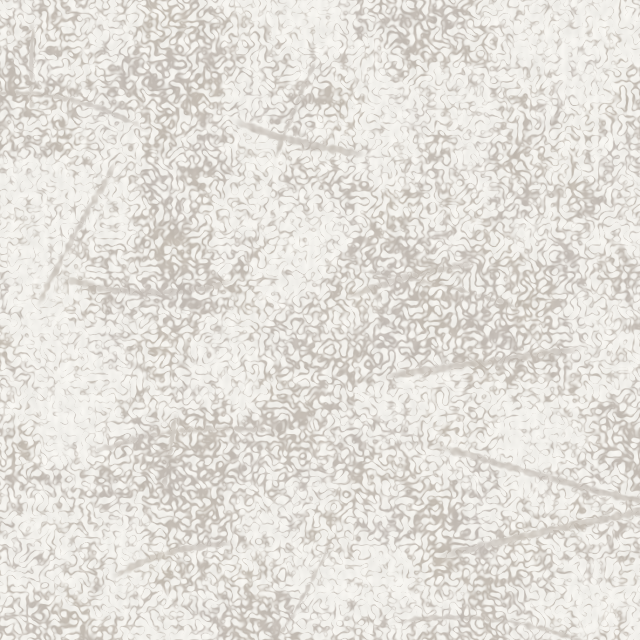
This texture is drawn by a WebGL 1 fragment shader. Its source:

```glsl
precision highp float;
uniform vec2 u_resolution;

const vec3 PAPER = vec3(0.952, 0.946, 0.928);
const vec3 INK_TAN = vec3(0.765, 0.735, 0.695);
const vec3 INK_ROSE = vec3(0.765, 0.738, 0.715);
const int STROKES = 16;

float hash(vec2 p) {
  return fract(sin(dot(p, vec2(127.1, 311.7))) * 43758.5453);
}

vec2 gradient(vec2 cell) {
  float a = 6.2832 * hash(cell);
  return vec2(cos(a), sin(a));
}

// Gradient noise, centred on zero
float noise(vec2 p) {
  vec2 i = floor(p), f = fract(p);
  vec2 u = f * f * (3.0 - 2.0 * f);
  vec2 e = vec2(1.0, 0.0);
  float low = mix(dot(gradient(i), f), dot(gradient(i + e), f - e), u.x);
  float high = mix(dot(gradient(i + e.yx), f - e.yx),
                   dot(gradient(i + e.xx), f - e.xx), u.x);
  return mix(low, high, u.y);
}

float fbm(vec2 p) {
  float sum = 0.0, amplitude = 0.6;
  for (int i = 0; i < 4; i++) {
    sum += amplitude * noise(p);
    p = mat2(1.6, 1.2, -1.2, 1.6) * p + 7.3;
    amplitude *= 0.7;
  }
  return sum;
}

// Short, soft, worm-like specks that thicken with density
float crackle(vec2 p, float density) {
  float vein = abs(noise(p * 94.0 + 0.4 * noise(p * 47.0)));
  float width = mix(-0.07, 0.16, density) + 0.28 * noise(p * 81.0 + 19.0);
  return 1.0 - smoothstep(width - 0.14, width + 0.19, vein);
}

// Bent line with tapered ends and a ragged edge
float stroke(vec2 p, vec2 centre, float angle, float halfLength,
             float bend, float width, float soft) {
  float c = cos(angle), s = sin(angle);
  vec2 q = mat2(c, -s, s, c) * (p - centre);
  float slope = 2.0 * bend * q.x;
  float d = abs(q.y - bend * q.x * q.x) / sqrt(1.0 + slope * slope);
  float ends = 1.0 - smoothstep(0.75, 1.0, abs(q.x) / halfLength);
  float ragged = width * (0.6 + 0.4 * ends) + 0.005 * noise(p * 95.0);
  return ends * (1.0 - smoothstep(ragged - soft, ragged + soft, d));
}

// Scattered strokes: mostly shallow arcs, every third one steep
float strokes(vec2 p, float soft) {
  float ink = 0.0;
  for (int i = 0; i < STROKES; i++) {
    float id = float(i);
    vec2 jitter = vec2(hash(vec2(id, 1.7)), hash(vec2(id, 5.3)));
    vec2 centre = fract(vec2(0.618, 0.755) * id + 0.2 + 0.2 * jitter);
    float steep = step(1.5, mod(id, 3.0));
    float angle = mix(-0.45, 0.5, hash(vec2(id, 9.1))) + 1.2 * steep;
    float halfLength = mix(0.10, 0.22, hash(vec2(id, 13.9)))
                     * mix(1.0, 0.65, steep);
    float bend = mix(-1.4, 1.4, hash(vec2(id, 17.3)));
    float width = mix(0.003, 0.006, hash(vec2(id, 23.7)))
                * mix(1.0, 0.7, steep);
    ink = max(ink, stroke(p, centre, angle, halfLength, bend, width, soft));
  }
  return ink;
}

void main() {
  float size = min(u_resolution.x, u_resolution.y);
  vec2 p = gl_FragCoord.xy / size;
  float soft = max(0.0025, 0.8 / size);

  // Worn patches and dense clusters
  float density = smoothstep(-0.42, 0.38, fbm(p * 5.0 + 3.1));
  float speckle = crackle(p, density);
  float lines = strokes(p, soft) * (0.68 + 0.35 * noise(p * 110.0));
  float ink = max(speckle, lines);

  // Mottled paper with a faint upright grain
  float grain = 0.036 * noise(p * vec2(120.0, 70.0) + 11.0)
              + 0.022 * noise(p * 33.0);
  vec3 inkColor = mix(INK_TAN, INK_ROSE, 0.5 + noise(p * 14.0 + 40.0));
  vec3 color = mix(PAPER, inkColor, ink) + grain;
  gl_FragColor = vec4(color, 1.0);
}
```
